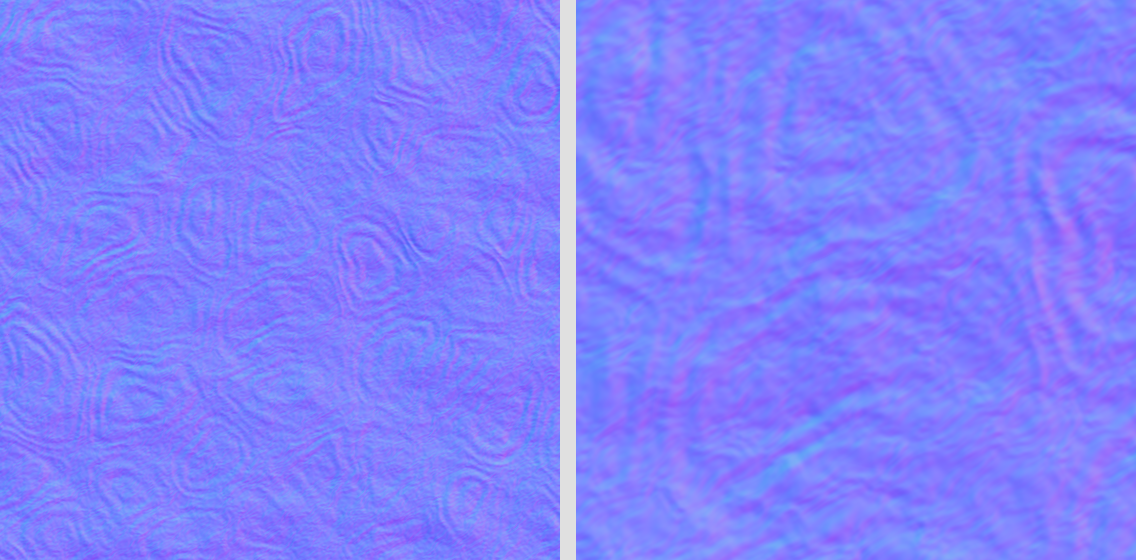
Left: the whole. Right: its middle third, enlarged.
A Shadertoy shader for this texture map:

```glsl
// Normal map of a softly crumpled surface: irregular cells filled with wobbly
// concentric ridges, over broad dents and a fine slanted grain. A height field
// is built from cell distances and gradient noise, then its slope is encoded.

#define CELLS 7.5          // cell grid divisions across the canvas
#define DROPPED 0.33       // share of cell sites left out, for uneven sizes
#define ROUNDING 85.0      // lower values give rounder cell corners
#define RIDGES 44.0        // ridges per canvas width
#define RIDGE_SLOPE 0.165
#define DENT_SLOPE 0.059
#define GRAIN_SLOPE 0.1
#define GRAIN_SIZE vec2(120.0, 180.0)
#define SLANT 0.55         // grain direction in radians
#define STEP 0.001         // distance used to measure the slope

const float TAU = 6.2831853;

vec2 hash2(vec2 p) {
    vec2 q = vec2(dot(p, vec2(127.1, 311.7)), dot(p, vec2(269.5, 183.3)));
    return fract(sin(q) * 43758.5453);
}

float cornerDot(vec2 cell, vec2 f, vec2 corner) {
    return dot(hash2(cell + corner) * 2.0 - 1.0, f - corner);
}

// Gradient noise with a smooth slope
float noise(vec2 p) {
    vec2 i = floor(p), f = p - i;
    vec2 w = f * f * f * (f * (f * 6.0 - 15.0) + 10.0);
    float low = mix(cornerDot(i, f, vec2(0, 0)), cornerDot(i, f, vec2(1, 0)), w.x);
    float high = mix(cornerDot(i, f, vec2(0, 1)), cornerDot(i, f, vec2(1, 1)), w.x);
    return mix(low, high, w.y);
}

// Offset to the site of a grid cell; dropped sites are moved far away
vec2 siteOffset(vec2 cell, vec2 p) {
    vec2 jitter = hash2(cell + 17.0);
    float dropped = step(hash2(cell + 71.0).x, DROPPED);
    return cell + jitter - p + dropped * 100.0;
}

// Smoothed distance to the border of the surrounding cell, in canvas units
float borderDistance(vec2 uv) {
    vec2 p = uv * CELLS, base = floor(p);
    vec2 nearest = vec2(50.0);
    for (int y = -2; y <= 2; y++)
    for (int x = -2; x <= 2; x++) {
        vec2 r = siteOffset(base + vec2(x, y), p);
        if (dot(r, r) < dot(nearest, nearest)) nearest = r;
    }
    float sum = 1e-9;
    for (int y = -2; y <= 2; y++)
    for (int x = -2; x <= 2; x++) {
        vec2 r = siteOffset(base + vec2(x, y), p);
        vec2 gap = r - nearest;
        if (dot(gap, gap) > 1e-5) {
            float d = dot(0.5 * (r + nearest), normalize(gap)) / CELLS;
            sum += exp(-ROUNDING * d);
        }
    }
    return -log(sum) / ROUNDING;
}

// Concentric ridges that follow the cell outline and fade in places
float ridges(vec2 uv) {
    vec2 warp = vec2(noise(uv * 11.0 + 3.0), noise(uv * 11.0 + 40.0)) * 0.032;
    warp += vec2(noise(uv * 30.0 + 9.0), noise(uv * 30.0 + 60.0)) * 0.009;
    float d = borderDistance(uv + warp);
    float strength = clamp(0.8 + 1.2 * noise(uv * 8.0 + 21.0), 0.2, 1.2);
    strength *= smoothstep(-0.002, 0.01, d);
    float phase = d * RIDGES + 0.3 * noise(uv * 24.0 + 80.0);
    return strength * sin(TAU * phase) * RIDGE_SLOPE / (TAU * RIDGES);
}

float height(vec2 uv) {
    float h = ridges(uv);

    // Broad dents, slightly wider than tall, each octave equally steep
    float freq = 6.0;
    for (int i = 0; i < 5; i++) {
        h += noise(uv * vec2(0.85, 1.0) * freq + freq) * DENT_SLOPE / freq;
        freq *= 2.03;
    }

    // Fine slanted grain, its direction wavering from place to place
    vec2 bent = uv + 0.006 * vec2(noise(uv * 37.0 + 2.0), noise(uv * 37.0 + 90.0));
    float c = cos(SLANT), s = sin(SLANT);
    vec2 slanted = vec2(c * bent.x + s * bent.y, c * bent.y - s * bent.x);
    h += noise(slanted * GRAIN_SIZE + 5.0) * GRAIN_SLOPE / GRAIN_SIZE.y;
    return h;
}

void mainImage(out vec4 fragColor, in vec2 fragCoord) {
    vec2 uv = fragCoord / iResolution.y;
    float h = height(uv);
    vec2 slope = vec2(height(uv + vec2(STEP, 0.0)) - h,
                      height(uv + vec2(0.0, STEP)) - h) / STEP;
    vec3 normal = normalize(vec3(-slope, 1.0));
    fragColor = vec4(0.5 + 0.5 * normal, 1.0);
}
```
